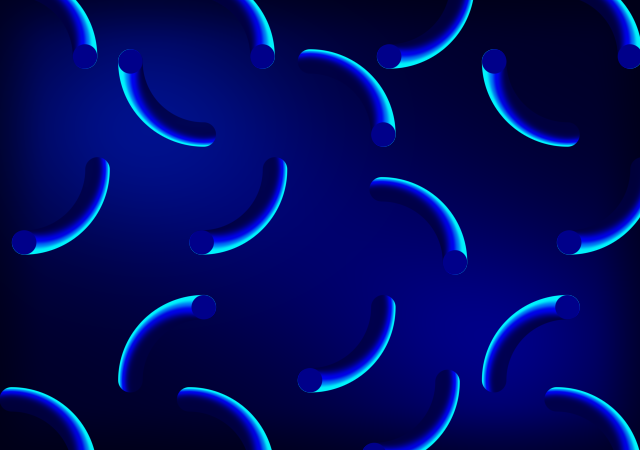
This pattern is drawn by a WebGL 2 fragment shader. Its source:

```glsl
#version 300 es
precision highp float;
// Glowing blue quarter-ring tubes scattered in columns over a navy gradient.
uniform vec2 u_resolution;
out vec4 fragColor;

const vec2 SIZE = vec2(768.0, 542.0);   // design units, y downward
const float HALF_PI = 1.570796;
const float RING = 88.0;                // centre line radius
const float TUBE = 14.7;                // half width of a tube

const vec3 NAVY = vec3(0.0, 0.0, 0.26);
const vec3 BLUE = vec3(0.0, 0.01, 0.95);
const vec3 AZURE = vec3(0.0, 0.48, 0.99);
const vec3 CYAN = vec3(0.0, 0.97, 1.0);
const vec3 CAP = vec3(0.0, 0.0, 0.54);

float glow(vec2 p, vec2 center, vec2 radius) {
    vec2 d = (p - center) / radius;
    return exp(-dot(d, d));
}

float segmentDistance(vec2 p, vec2 a, vec2 b) {
    vec2 ab = b - a;
    return length(p - a - ab * clamp(dot(p - a, ab) / dot(ab, ab), 0.0, 1.0));
}

vec3 background(vec2 p) {
    float band = segmentDistance(p, vec2(170.0, 160.0), vec2(600.0, 410.0)) / 190.0;
    vec3 color = vec3(0.0, 0.0, 0.15);
    color += vec3(0.0, 0.0, 0.26) * exp(-band * band);
    color += vec3(0.0, 0.065, 0.14) * glow(p, vec2(180.0, 155.0), vec2(170.0, 130.0));
    color += vec3(0.0, 0.0, 0.12) * glow(p, vec2(585.0, 410.0), vec2(150.0, 110.0));
    vec2 edge = smoothstep(vec2(-20.0), vec2(60.0), min(p, SIZE - p));
    return color * mix(0.6, 1.0, edge.x * edge.y);
}

// Navy through blue and azure to cyan.
vec3 tubeRamp(float v) {
    vec3 color = mix(NAVY, BLUE, smoothstep(0.0, 0.4, v));
    color = mix(color, AZURE, smoothstep(0.4, 0.65, v));
    return mix(color, CYAN, smoothstep(0.6, 0.86, v));
}

// One tube, turned clockwise by quarter turns; it brightens toward its cap.
vec3 drawTube(vec3 under, vec2 p, vec2 center, float turns, float pixel) {
    vec2 d = (p - center) * vec2(1.0, -1.0);
    float c = cos(turns * HALF_PI), s = sin(turns * HALF_PI);
    d = vec2(c * d.x - s * d.y, s * d.x + c * d.y);
    float radius = length(d);
    float capDistance = length(d - vec2(RING, 0.0));
    float tailDistance = length(d - vec2(0.0, RING));
    float axisDistance = min(d.x, d.y) > 0.0 ? abs(radius - RING) : min(capDistance, tailDistance);
    float along = clamp(atan(d.x, d.y) / HALF_PI, 0.0, 1.0);
    float across = clamp((radius - RING) / TUBE * 0.5 + 0.5, 0.001, 1.0);
    vec3 shade = tubeRamp(pow(across, mix(4.0, 0.8, along)));
    float opacity = mix(0.7, 1.0, max(across, along));
    float body = 1.0 - smoothstep(-pixel, pixel, axisDistance - TUBE);
    float cap = 1.0 - smoothstep(-pixel, pixel, capDistance - TUBE);
    return mix(mix(under, shade, body * opacity), CAP, cap);
}

void main() {
    vec2 uv = gl_FragCoord.xy / u_resolution;
    vec2 p = vec2(uv.x, 1.0 - uv.y) * SIZE;
    float pixel = 0.7 * SIZE.y / u_resolution.y;
    vec3 color = background(p);

    // Regular columns; the third slot is left for the staggered column.
    for (int k = 0; k < 4; k++) {
        if (k == 2) continue;
        float x = 14.0 + 213.0 * float(k) + (k == 3 ? 15.0 : 0.0);
        color = drawTube(color, p, vec2(x, 68.0), 0.0, pixel);
        color = drawTube(color, p, vec2(x, 569.0), 0.0, pixel);
        color = drawTube(color, p, vec2(x + 15.0, 204.0), 1.0, pixel);
        if (k > 0) {
            float inner = x + (k == 1 ? 17.5 : 13.0);
            color = drawTube(color, p, vec2(inner, 74.0), 2.0, pixel);
            color = drawTube(color, p, vec2(inner, 458.0), 3.0, pixel);
        }
    }

    // Staggered column: tubes alternate between two sides.
    float heights[5] = float[5](-20.0, 162.0, 316.0, 370.0, 460.0);
    for (int i = 0; i < 5; i++) {
        float x = i % 2 == 1 ? 372.0 : 467.0 - 4.5 * float(i);
        float turns = i == 1 || i == 2 ? 0.0 : 1.0;
        color = drawTube(color, p, vec2(x, heights[i]), turns, pixel);
    }
    fragColor = vec4(color, 1.0);
}
```
